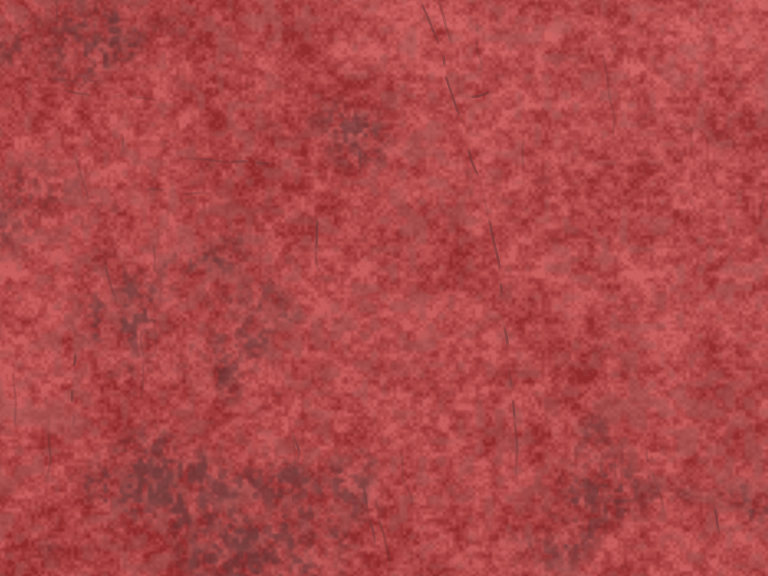
Give the GLSL for this texture, as a WebGL 2 fragment shader.

```glsl
#version 300 es
precision highp float;
// Worn red suede-like surface: fine mottled grain, sooty stains and thin scratches.

uniform vec2 u_resolution;
out vec4 fragColor;

// Colours
const vec3 DEEP_RED  = vec3(0.590, 0.182, 0.188);
const vec3 LIGHT_RED = vec3(0.772, 0.347, 0.347);
const vec3 DUSTY     = vec3(0.630, 0.325, 0.320);
const vec3 SOOT      = vec3(0.370, 0.205, 0.210);

// Sizes are in canvas heights, frequencies in cells per canvas height
const float GRAIN_FREQ    = 175.0;
const float CLUMP_FREQ    = 78.0;
const float MOTTLE_FREQ   = 34.0;
const float BLOTCH_FREQ   = 13.0;
const float CLOUD_FREQ    = 4.0;
const float TONE_GAIN     = 0.60;
const float DUST_AMOUNT   = 0.55;
const float STAIN_AMOUNT  = 0.62;
const float SCRATCH_WIDTH = 0.0011;
const float SCRATCH_DEPTH = 0.65;
const int   SCRATCHES     = 30;

float hash(vec2 p) {
    vec3 q = fract(vec3(p.xyx) * vec3(0.1031, 0.1030, 0.0973));
    q += dot(q, q.yzx + 33.33);
    return fract((q.x + q.y) * q.z);
}

// Smooth value noise in 0..1
float noise(vec2 p) {
    vec2 cell = floor(p), f = fract(p);
    f = f * f * (3.0 - 2.0 * f);
    float low  = mix(hash(cell), hash(cell + vec2(1, 0)), f.x);
    float high = mix(hash(cell + vec2(0, 1)), hash(cell + vec2(1, 1)), f.x);
    return mix(low, high, f.y);
}

float signedNoise(vec2 p) { return 2.0 * noise(p) - 1.0; }

float fbm(vec2 p) {
    float sum = 0.0, weight = 0.5;
    for (int i = 0; i < 4; i++) {
        sum += weight * noise(p);
        p = mat2(1.6, 1.2, -1.2, 1.6) * p + 17.3;
        weight *= 0.5;
    }
    return sum / 0.9375;
}

// Soft line where the offset is zero
float stroke(float offset, float pixel) {
    return 1.0 - smoothstep(SCRATCH_WIDTH, SCRATCH_WIDTH + 1.3 * pixel, abs(offset));
}

// Short broken marks, mostly upright with a slight lean
float scratches(vec2 p, float aspect, float pixel) {
    float cover = 0.0;
    for (int i = 0; i < SCRATCHES; i++) {
        float id = float(i) + 1.0;
        vec2 centre = vec2(hash(vec2(id, 3.1)) * aspect, hash(vec2(id, 7.7)));
        float halfLength = mix(0.025, 0.11, hash(vec2(id, 12.4)));
        float lean = mix(-0.24, 0.03, hash(vec2(id, 19.2)));
        vec2 d = p - centre;
        if (i % 6 == 0) {
            d = vec2(p.y - mix(0.55, 0.9, centre.y), p.x - 0.65 * centre.x);
            lean *= 0.25;
            halfLength *= 1.5;
        }
        float wobble = 0.006 * signedNoise(vec2(d.y * 28.0, id * 5.3));
        float fade = 1.0 - smoothstep(0.4, 1.0, abs(d.y) / halfLength);
        float strength = mix(0.35, 1.0, hash(vec2(id, 27.5)));
        cover = max(cover, stroke(d.x - lean * d.y + wobble, pixel) * fade * strength);
    }
    // One long curved crease
    float drop = 1.0 - p.y;
    float path = 0.73 + 0.39 * drop - 0.225 * drop * drop + 0.005 * signedNoise(vec2(p.y * 22.0, 2.0));
    float crease = stroke(p.x - path, pixel) * (1.0 - smoothstep(0.7, 0.9, drop));
    return max(cover, 0.9 * crease);
}

void main() {
    vec2 p = gl_FragCoord.xy / u_resolution.y;
    float aspect = u_resolution.x / u_resolution.y;
    float pixel = 1.0 / u_resolution.y;

    // Mottled tone from fine grain up to broad clouds
    float grain = signedNoise(p * GRAIN_FREQ);
    float tone = 0.55 * grain;
    tone += 0.60 * signedNoise(p * vec2(0.85, 1.1) * CLUMP_FREQ + 31.0);
    tone += 0.48 * signedNoise(p * MOTTLE_FREQ + 57.0);
    tone += 0.32 * signedNoise(p * BLOTCH_FREQ + 83.0);
    tone += 0.34 * signedNoise(p * CLOUD_FREQ + 11.0);
    vec3 colour = mix(DEEP_RED, LIGHT_RED, clamp(0.54 + TONE_GAIN * tone, -0.1, 1.1));

    // Faded dusty flecks, stronger toward the upper right
    float paleCorner = smoothstep(0.9, 1.8, p.x / aspect + p.y);
    float dust = smoothstep(0.50, 0.78, noise(p * 60.0 + 140.0) * 0.6 + fbm(p * 7.0 + 9.0) * 0.4);
    colour = mix(colour, DUSTY, DUST_AMOUNT * dust);
    colour += 0.025 * paleCorner;

    // Gritty soot patches, gathered toward the left side
    float leftBias = 0.09 * (1.0 - smoothstep(0.0, 0.45, p.x / aspect));
    float patches = smoothstep(0.56, 0.80, fbm(p * vec2(5.0, 6.5) + 41.0) + leftBias);
    float grit = smoothstep(0.35, 0.75, 0.5 * noise(p * 115.0 + 5.0) + 0.5 * noise(p * vec2(65.0, 28.0) + 71.0));
    colour = mix(colour, SOOT, STAIN_AMOUNT * patches * (0.15 + 0.85 * grit));

    // Scratches broken up by the grain
    float gaps = smoothstep(0.25, 0.60, noise(p * 48.0 + 210.0)) * (0.8 + 0.2 * grain);
    colour = mix(colour, SOOT, SCRATCH_DEPTH * scratches(p, aspect, pixel) * gaps);

    fragColor = vec4(clamp(colour, 0.0, 1.0), 1.0);
}
```
